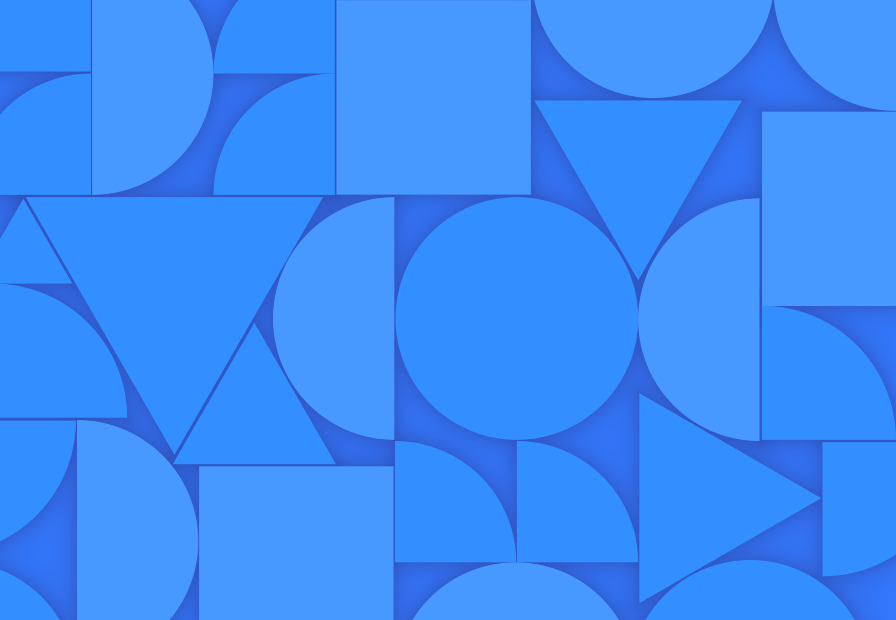
This background is drawn by a Shadertoy shader. Its source:

```glsl
// Blue paper cut-outs: discs, halves, quarters, squares and triangles over a shaded floor.

const float SPAN = 768.0;              // layout units across the canvas
const float RADIUS = 104.0;            // common disc radius
const float WIDE_RADIUS = 115.0;       // radius of the larger quarters
const float HALF_SQUARE = 83.3;
const float SHADOW_DEPTH = 0.52;
const float SHADOW_REACH = 9.0;
const vec3 MID_BLUE = vec3(0.20, 0.56, 1.00);
const vec3 LIGHT_BLUE = vec3(0.28, 0.60, 1.00);
const vec3 FLOOR_BLUE = vec3(0.20, 0.47, 0.99);
const vec3 SHADOW_BLUE = vec3(0.18, 0.29, 0.69);

// Discs: centre, lightness
const vec3 DISCS[6] = vec3[](
    vec3(560, -20, 1), vec3(767, -9, 1), vec3(443, 273, 0),
    vec3(-38, 585, 0), vec3(442, 586, 1), vec3(643, 584, 0));

// Half discs: centre of the flat side, facing
const vec3 HALVES[4] = vec3[](
    vec3(79, 63, 1), vec3(651, 274, -1), vec3(338, 273, -1), vec3(66, 464, 1));

// Quarter discs: corner, facing on x and y; the wide ones come last
const int FIRST_WIDE = 5;
const vec4 QUARTERS[9] = vec4[](
    vec4(78, 167, -1, -1), vec4(287, 63, -1, -1), vec4(287, 167, -1, -1),
    vec4(338.5, 482, 1, -1), vec4(443, 482, 1, -1), vec4(653, 377, 1, -1),
    vec4(-6, 358, 1, -1), vec4(-50, 360.5, 1, 1), vec4(705, 379, 1, 1));

// Squares: centre, lightness
const vec3 SQUARES[4] = vec3[](
    vec3(371.7, 83.5, 1), vec3(736.5, 179, 1), vec3(254, 483, 1), vec3(-5.5, -22, 0));

// Triangles: centroid, half side, pointing (0 down, 1 up, 2 right)
const vec4 TRIANGLES[5] = vec4[](
    vec4(547, 137.5, 89, 0), vec4(149.5, 242.6, 127.5, 0), vec4(218, 357.5, 70, 1),
    vec4(20, 218.8, 42, 1), vec4(600, 427, 90, 2));

// Disc cut by flat sides at 'low'
float discPart(vec2 q, vec2 low, float r) {
    vec2 gap = q - clamp(q, low, vec2(r));
    vec2 inset = q - low;
    float cut = min(inset.x, inset.y) < 0.0 ? length(gap) : -min(inset.x, inset.y);
    return max(length(q) - r, cut);
}

float square(vec2 q, float halfSide) {
    vec2 d = abs(q) - halfSide;
    return length(max(d, 0.0)) + min(max(d.x, d.y), 0.0);
}

// Equilateral triangle with its tip towards +y
float triangle(vec2 q, float halfSide) {
    const float K = sqrt(3.0);
    q.x = abs(q.x) - halfSide;
    q.y += halfSide / K;
    if (q.x + K * q.y > 0.0) q = vec2(q.x - K * q.y, -K * q.x - q.y) * 0.5;
    q.x -= clamp(q.x, -2.0 * halfSide, 0.0);
    return -length(q) * sign(q.y);
}

// Adds one cut-out: xyz holds premultiplied paint, w its cover
void place(float d, vec3 tint, float pixel, inout vec4 paint, inout float lit) {
    float cover = smoothstep(0.6 * pixel, -0.6 * pixel, d);
    paint = mix(paint, vec4(tint, 1.0), cover);
    lit *= 1.0 - SHADOW_DEPTH * exp(-max(d, 0.0) / SHADOW_REACH);
}

void mainImage(out vec4 fragColor, in vec2 fragCoord) {
    float pixel = SPAN / iResolution.x;
    vec2 p = vec2(fragCoord.x, iResolution.y - fragCoord.y) * pixel;   // y runs down
    vec4 paint = vec4(0.0);
    float lit = 1.0;

    for (int i = 0; i < 6; i++) {
        vec3 s = DISCS[i];
        place(length(p - s.xy) - RADIUS, mix(MID_BLUE, LIGHT_BLUE, s.z), pixel, paint, lit);
    }
    for (int i = 0; i < 4; i++) {
        vec3 s = HALVES[i];
        vec2 q = (p - s.xy) * vec2(s.z, 1.0);
        place(discPart(q, vec2(0.0, -RADIUS), RADIUS), LIGHT_BLUE, pixel, paint, lit);
    }
    for (int i = 0; i < 9; i++) {
        vec4 s = QUARTERS[i];
        float r = i < FIRST_WIDE ? RADIUS : WIDE_RADIUS;
        place(discPart((p - s.xy) * s.zw, vec2(0.0), r), MID_BLUE, pixel, paint, lit);
    }
    for (int i = 0; i < 4; i++) {
        vec3 s = SQUARES[i];
        place(square(p - s.xy, HALF_SQUARE), mix(MID_BLUE, LIGHT_BLUE, s.z), pixel, paint, lit);
    }
    for (int i = 0; i < 5; i++) {
        vec4 s = TRIANGLES[i];
        vec2 q = p - s.xy;
        q = s.w > 1.5 ? q.yx : s.w > 0.5 ? vec2(q.x, -q.y) : q;
        place(triangle(q, s.z), MID_BLUE, pixel, paint, lit);
    }

    vec3 ground = mix(SHADOW_BLUE, FLOOR_BLUE, lit);
    fragColor = vec4(ground * (1.0 - paint.w) + paint.rgb, 1.0);
}
```
